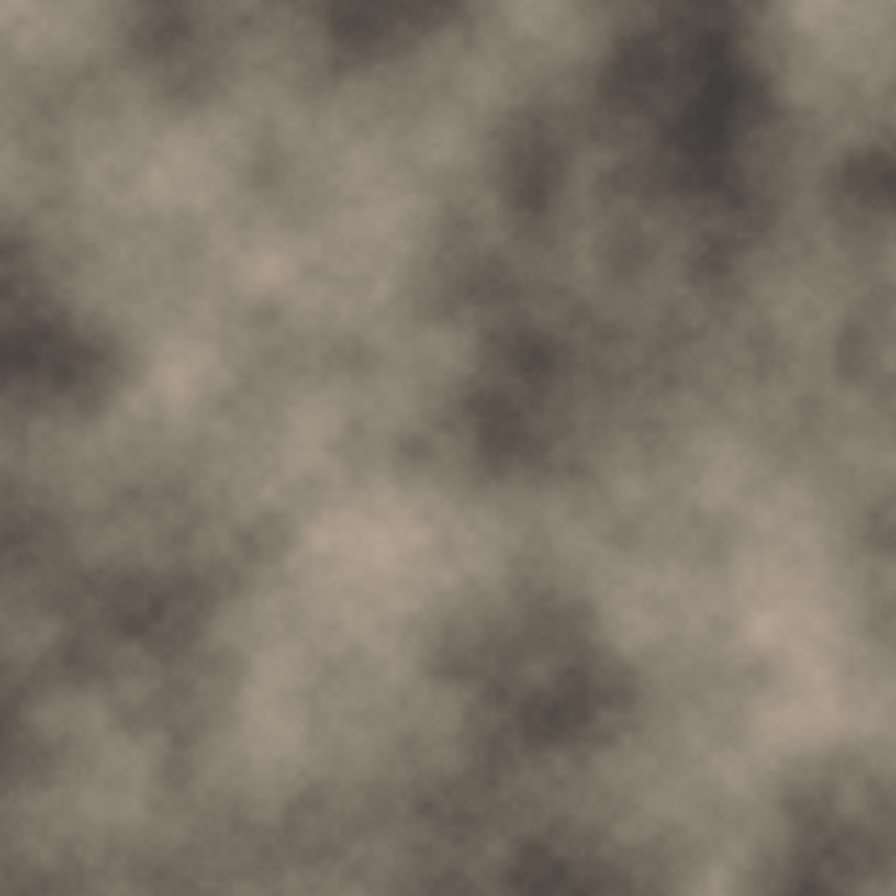
This texture is drawn by a Shadertoy shader. Its source:

```glsl
float hash(vec2 cell) {
    return fract(sin(dot(cell, vec2(127.1, 311.7))) * 43758.5453);
}

float valueNoise(vec2 p) {
    vec2 cell = floor(p);
    vec2 f = fract(p);
    f = f * f * (3.0 - 2.0 * f);
    float bottom = mix(hash(cell), hash(cell + vec2(1, 0)), f.x);
    float top = mix(hash(cell + vec2(0, 1)), hash(cell + vec2(1, 1)), f.x);
    return mix(bottom, top, f.y);
}

// Broad blotches, with finer and fainter mottling at each octave
float cloud(vec2 uv) {
    float sum = 0.0;
    float total = 0.0;
    float weight = 1.0;
    float cells = 5.0;
    for (int octave = 0; octave < 7; octave++) {
        sum += weight * valueNoise(uv * cells + 17.0 * float(octave));
        total += weight;
        weight *= 0.56;
        cells *= 2.0;
    }
    return sum / total;
}

float ramp(float low, float high, float x) {
    return clamp((x - low) / (high - low), 0.0, 1.0);
}

// Charcoal hollows through brown and olive grey to pale sand
vec3 stoneColor(float tone) {
    vec3 charcoal = vec3(0.26, 0.25, 0.245);
    vec3 umber = vec3(0.37, 0.335, 0.302);
    vec3 oliveGrey = vec3(0.494, 0.462, 0.411);
    vec3 sand = vec3(0.7, 0.645, 0.58);
    vec3 color = mix(charcoal, umber, ramp(0.13, 0.295, tone));
    color = mix(color, oliveGrey, ramp(0.295, 0.485, tone));
    return mix(color, sand, ramp(0.485, 0.825, tone));
}

void mainImage(out vec4 fragColor, in vec2 fragCoord) {
    vec2 uv = fragCoord / iResolution.y;
    fragColor = vec4(stoneColor(cloud(uv)), 1.0);
}
```
